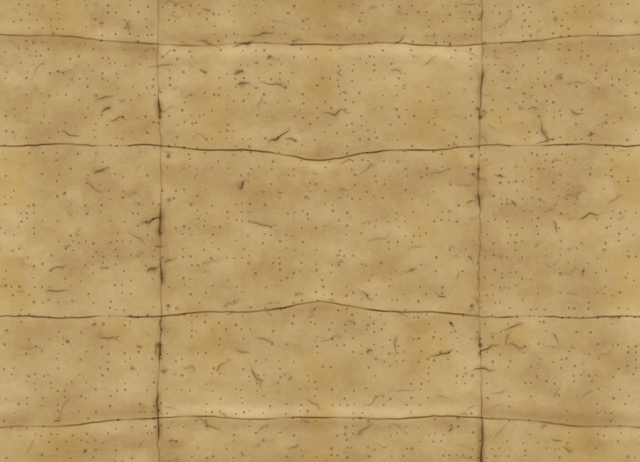
This texture is drawn by a WebGL 1 fragment shader. Its source:

```glsl
precision highp float;
// Aged parchment with a folded sheet's creases, mirrored about both axes.
// Layered value noise makes the mottling; cellular scatter makes the scuffs
// and specks; distances to curved fold lines make the creases and shading.

uniform vec2 u_resolution;

const float ASPECT = 1.384;
const float FOLD_X = 0.347;
const vec3 PALE = vec3(0.81, 0.70, 0.50);
const vec3 PARCHMENT = vec3(0.733, 0.620, 0.418);
const vec3 TAN = vec3(0.65, 0.52, 0.33);
const vec3 OCHRE = vec3(0.70, 0.56, 0.29);
const vec3 INK = vec3(0.34, 0.23, 0.12);

vec2 hash2(vec2 p) {
  vec3 a = fract(p.xyx * vec3(0.1031, 0.1030, 0.0973));
  a += dot(a, a.yzx + 33.33);
  return fract((a.xx + a.yz) * a.zy);
}

float noise(vec2 p) {
  vec2 i = floor(p), f = fract(p);
  f = f * f * (3.0 - 2.0 * f);
  float low = mix(hash2(i).x, hash2(i + vec2(1.0, 0.0)).x, f.x);
  float high = mix(hash2(i + vec2(0.0, 1.0)).x, hash2(i + 1.0).x, f.x);
  return mix(low, high, f.y);
}

float fbm(vec2 p) {
  float sum = 0.0, amp = 0.5;
  for (int i = 0; i < 5; i++) {
    sum += amp * noise(p);
    p = mat2(1.7, 1.05, -1.05, 1.7) * p + 7.3;
    amp *= 0.52;
  }
  return sum;
}

float bell(float d, float width) {
  return exp(-d * d / (width * width));
}

// One ragged scratch with a soft smudge in some cells of a jittered grid
float scuffs(vec2 p, vec2 cell, float slant, float density, float px) {
  float sum = 0.0;
  for (int j = -1; j <= 1; j++) {
    for (int i = -1; i <= 1; i++) {
      vec2 id = floor(p / cell) + vec2(float(i), float(j));
      vec2 place = hash2(id + 61.0), kind = hash2(id + 143.0);
      vec2 d = p - (id + 0.15 + 0.7 * place) * cell;
      float angle = slant + (kind.x - 0.5) * 1.3;
      float c = cos(angle), s = sin(angle);
      d = vec2(c * d.x + s * d.y, c * d.y - s * d.x);
      float halfLength = 0.008 + 0.032 * kind.y * kind.y;
      float taper = 1.0 - smoothstep(0.2, 1.0, abs(d.x) / halfLength);
      float line = taper * bell(d.y, 0.0011 + 0.5 * px);
      float smudge = bell(d.x, halfLength * 0.6) * bell(d.y, 0.007);
      float shown = step(hash2(id + 217.0).x, density);
      sum += shown * (0.4 + 0.6 * kind.x) * (0.75 * line + 0.28 * smudge);
    }
  }
  return sum;
}

// Small round stains, at most one per cell
float specks(vec2 p, float cell, float px) {
  vec2 id = floor(p / cell), r = hash2(id + 311.0), size = hash2(id + 403.0);
  float d = length(p - (id + 0.25 + 0.5 * r) * cell);
  float radius = 0.0005 + 0.0015 * size.x * size.x;
  return step(size.y, 0.3) * (1.0 - smoothstep(radius, radius + 1.3 * px, d));
}

void main() {
  vec2 p = (gl_FragCoord.xy / u_resolution - 0.5) * vec2(ASPECT, 1.0);
  vec2 q = abs(p);
  float px = 1.0 / u_resolution.y;
  vec2 ragged = vec2(noise(p * 65.0), noise(p * 65.0 + 40.0)) - 0.5;
  float inside = 1.0 - smoothstep(FOLD_X - 0.01, FOLD_X + 0.01, q.x);
  float wear = noise(p * vec2(24.0, 30.0) + 9.0);

  // Fold lines as signed distances, positive toward the outer edge
  float wobble = 0.003 * ragged.y + 0.003 * sin(q.x * 31.0);
  float innerY = 0.164 + 0.022 * min(q.x, 0.4) / 0.4 - 0.011 * bell(q.x, 0.055);
  float outerY = 0.404 + 0.002 * sin(q.x * 15.0)
               + 0.07 * max(q.x - FOLD_X, 0.0);
  float inner = q.y - innerY + wobble * 0.7;
  float outer = q.y - outerY + wobble * 0.6;
  float side = q.x - FOLD_X + 0.004 * sin(q.y * 12.0) + 0.005 * ragged.x;

  // Mottling from broad stains down to paper grain
  float broad = fbm(q * vec2(5.0, 7.0) + 3.0) - 0.49;
  float blotch = fbm(p * vec2(15.0, 24.0) + ragged * 0.4 + 20.0) - 0.49;
  float grain = noise(p * 190.0) + noise(p * 330.0) - 1.0;
  float tone = 1.3 * broad + 1.5 * blotch + 0.22 * grain;

  // Pale side margins and the light and shade of bent paper
  float margin = smoothstep(0.57, 0.67, q.x + 0.12 * broad);
  tone += 0.5 * margin - 0.18 * smoothstep(0.41, 0.5, q.y);
  float lip = bell(outer + 0.013, 0.016) - 0.55 * bell(outer - 0.012, 0.016);
  tone += mix(-0.55, 0.85, inside) * lip;
  tone += 0.75 * bell(q.x, 0.07) * (bell(inner + 0.012, 0.01)
        - 0.6 * bell(inner - 0.012, 0.012));
  tone += 0.2 * bell(inner + 0.018, 0.02) - 0.2 * bell(side, 0.018);

  // Dark creases, broken by wear
  float thin = 0.001 + 0.5 * px;
  float gap = smoothstep(0.40, 0.43, q.x) * (1.0 - smoothstep(0.47, 0.5, q.x));
  float crease = bell(inner, thin) * (0.3 + 0.6 * wear) * (1.0 - 0.8 * gap);
  crease += bell(outer, thin) * (0.15 + 0.55 * wear);
  crease += bell(side, thin) * (0.12 + 0.6 * wear * wear);
  crease += 0.4 * bell(side, 0.008) * smoothstep(0.55, 0.9, wear);
  crease += 0.65 * bell(length(q - vec2(0.328, 0.162)), 0.004);
  crease += 0.6 * bell(length(q - vec2(FOLD_X, 0.247)), 0.005);

  // Scratches in clusters, plus extra wear beside the vertical folds
  vec2 torn = p + 0.013 * ragged;
  float cluster = 0.35 + 0.65 * smoothstep(0.3, 0.65, noise(p * 8.0 + 5.0));
  float marks = scuffs(torn, vec2(0.075, 0.055), 0.0, 0.55, px) * cluster;
  marks += 0.7 * scuffs(torn + 3.7, vec2(0.13, 0.11), 1.5, 0.4, px);
  marks += scuffs(q + 0.013 * ragged + 8.0, vec2(0.06, 0.04), 0.0, 0.6, px)
         * bell(side, 0.04) * 0.8;
  marks *= 1.0 - 0.75 * margin;
  marks += 0.45 * specks(p, 0.016, px);

  vec3 color = mix(PARCHMENT, PALE, clamp(tone, 0.0, 1.3));
  color = mix(color, TAN, clamp(-tone, 0.0, 1.5));
  float yellowing = smoothstep(0.52, 0.75, fbm(q * 9.0 + 31.0));
  color = mix(color, OCHRE, 0.35 * yellowing);
  color = mix(color, INK, clamp(crease + 0.75 * marks, 0.0, 0.85));
  gl_FragColor = vec4(color, 1.0);
}
```
